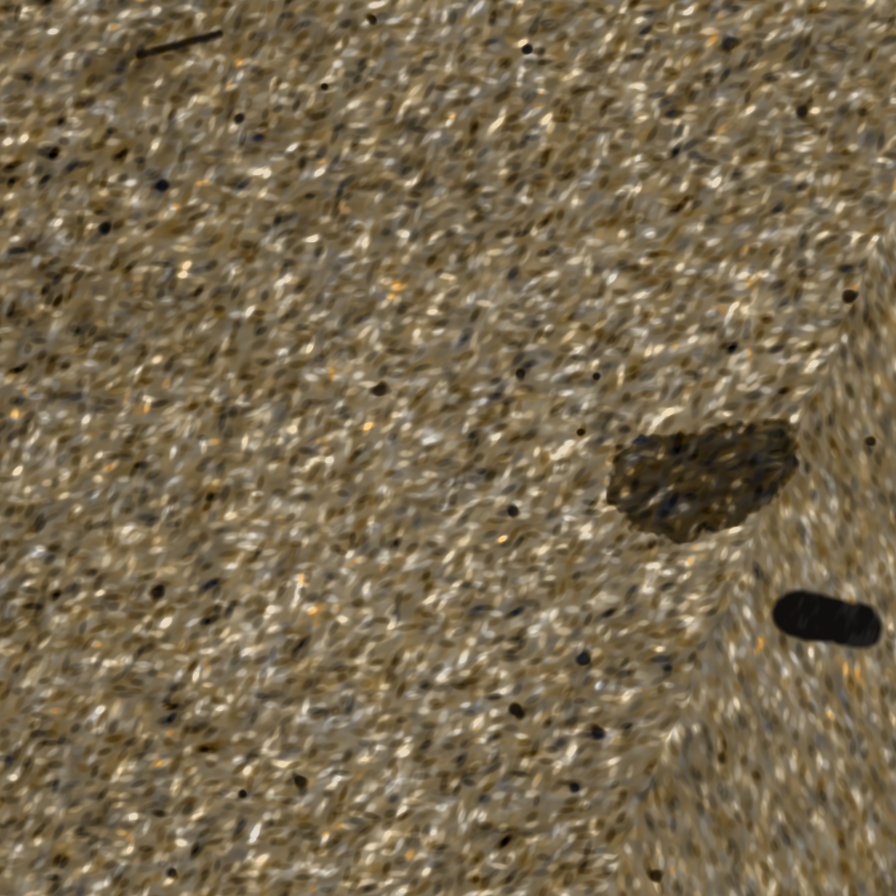
This texture is drawn by a Shadertoy shader. Its source:

```glsl
// Coarse glittering sand: elongated grains are scattered per cell and summed,
// leaning one way on the main bed and standing steeper on the right-hand slope.
// A ragged wet clump, a black pebble, a smudge and dark specks lie on top.

vec4 hash4(vec2 p) {
    vec4 q = fract(p.xyxy * vec4(.1031, .1030, .0973, .1099));
    q += dot(q, q.wzxy + 33.33);
    return fract((q.xxyz + q.yzzw) * q.zywx);
}

float valueNoise(vec2 p) {
    vec2 i = floor(p), f = fract(p);
    f = f * f * (3. - 2. * f);
    return mix(mix(hash4(i).x, hash4(i + vec2(1, 0)).x, f.x),
               mix(hash4(i + vec2(0, 1)).x, hash4(i + vec2(1, 1)).x, f.x), f.y);
}

float fbm(vec2 p) {
    return .5 * valueNoise(p) + .3 * valueNoise(p * 2.1 + 17.) + .2 * valueNoise(p * 4.3 + 41.);
}

vec2 rotate(vec2 p, float angle) {
    float c = cos(angle), s = sin(angle);
    return vec2(c * p.x + s * p.y, c * p.y - s * p.x);
}

float capsule(vec2 p, vec2 a, vec2 b) {
    vec2 d = b - a;
    return length(p - a - d * clamp(dot(p - a, d) / dot(d, d), 0., 1.));
}

// 0 on the main bed, 1 on the slope at the right
float slopeMask(vec2 p) {
    float edge = .67 + .43 * p.y + .03 * (fbm(p * 9.) - .5);
    return smoothstep(-.012, .012, p.x - edge);
}

// Sum of soft ellipses: x = brightness, y = warm or cool tint
vec2 grains(vec2 uv, float cells, float seed) {
    vec2 p = uv * cells, home = floor(p), sum = vec2(0);
    float slope = slopeMask(uv);
    for (int y = -2; y <= 2; y++)
    for (int x = -2; x <= 2; x++) {
        vec2 id = home + vec2(x, y);
        vec4 h = hash4(id + seed), k = hash4(id + seed + 71.3);
        float angle = mix(.58, 1.8, slope) + (h.z - .5) * mix(1.5, .7, slope);
        vec2 radius = vec2(mix(.6, 1.1, k.x), mix(.34, .5, k.y));
        vec2 d = rotate(p - id - h.xy, angle) / radius;
        d.y += .22 * (k.w - .5) * d.x * d.x;
        float q = dot(d, d);
        sum += exp(-q * q) * vec2(3.46 * (h.w - .5), k.z - .5);
    }
    return sum;
}

// Rare small dark pits
float specks(vec2 uv) {
    vec2 p = uv * 13., id = floor(p);
    vec4 h = hash4(id + 5.7);
    vec2 d = p - id - .25 - .5 * h.xy;
    float r = mix(.05, .12, h.w) * (.6 + .8 * valueNoise(uv * 110.));
    return step(h.z, .17) * (1. - smoothstep(.5 * r, 1.4 * r, length(d)));
}

// Colour ramp from wet brown to pale cream, keyed by its green level
vec3 sandColour(float level, float tint) {
    float warmth = smoothstep(-.05, .34, level);
    vec3 c = level + warmth * vec3(.058, 0., -.107);
    return c + tint * vec3(.035, 0., -.065);
}

void mainImage(out vec4 fragColor, in vec2 fragCoord) {
    vec2 uv = fragCoord / iResolution.y;
    float slope = slopeMask(uv);

    // Grain brightness over broad uneven shading
    vec2 fine = grains(uv, 98., 3.);
    vec2 coarse = grains(uv, 58., 211.);
    float shade = fbm(rotate(uv, .45) * vec2(4., 9.) + 8.) - .5;
    float z = (.95 * fine.x + .48 * coarse.x) * mix(1., .76, slope) + 1.2 * shade;
    z -= .4 * exp(-dot(uv - vec2(.03, .65), uv - vec2(.03, .65)) * 25.);
    float level = .412 + .092 * z + .036 * max(z, 0.) * max(z, 0.);
    level = min(level, .84 + .05 * tanh(level - .84));

    // Dark smudge with a thin crease
    vec2 s = rotate(uv - vec2(.2, .945), .2) / vec2(.13, .035);
    float smudge = exp(-dot(s, s)) * smoothstep(.2, .55, fbm(uv * 14.));
    level = mix(level, .19 + .3 * (level - .3), .85 * smudge);
    float crease = capsule(uv, vec2(.155, .938), vec2(.245, .963));
    level *= 1. - .7 * (1. - smoothstep(.001, .007, crease + .004 * (fbm(uv * 60.) - .5)));

    level *= 1. - .72 * specks(uv);

    // Ragged wet clump made of two lobes
    vec2 lobe = rotate(uv - vec2(.815, .472), .6) / vec2(.078, .052);
    float clumpEdge = min(length(uv - vec2(.745, .458)) - .062, (length(lobe) - 1.) * .055);
    clumpEdge += .03 * (fbm(uv * 38.) - .5);
    float clump = 1. - smoothstep(-.004, .004, clumpEdge);
    float wet = .17 + .055 * z + .05 * max(z - .5, 0.) * max(z - .5, 0.);
    level = mix(level, wet, clump);

    vec3 colour = sandColour(level, fine.y + coarse.y);

    // A few strongly ochre grains
    float ochre = smoothstep(.74, .8, valueNoise(rotate(uv, .6) * vec2(65., 95.) + 300.));
    ochre *= step(.86, hash4(floor(uv * 30.)).x) * smoothstep(.4, .55, level);
    colour = mix(colour, colour * vec3(1.12, .95, .65), ochre);

    // Black pebble with a faint sheen
    float pebbleEdge = capsule(uv, vec2(.888, .317), vec2(.96, .3)) - .025;
    pebbleEdge += .012 * (fbm(uv * 30. + 4.) - .5);
    float pebble = 1. - smoothstep(-.004, .005, pebbleEdge);
    float sheen = .06 * smoothstep(.45, .8, fbm(rotate(uv, 1.2) * vec2(25., 70.)));
    colour = mix(colour, vec3(.062, .058, .05) + sheen, pebble);

    fragColor = vec4(clamp(colour, 0., 1.), 1.);
}
```
